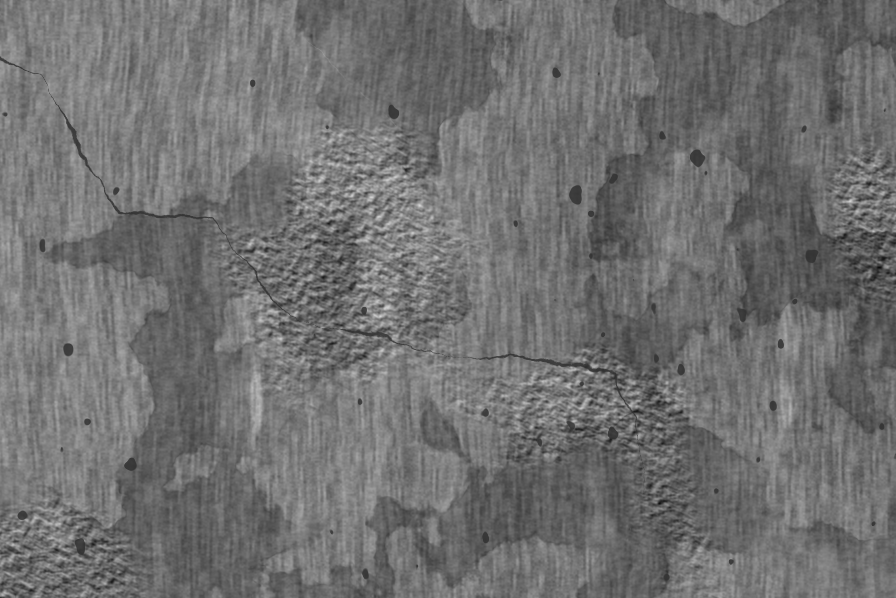
A Shadertoy shader for this texture:

```glsl
// Weathered grey wall: brushed pale paint flaking off darker plaster.
// Biased fractal noise decides where paint survives; stretched noise gives the
// brush marks, embossed noise the grit, and a warped polyline the long crack.

const float PAINT_TONE = 0.488;
const float PLASTER_TONE = 0.382;
const float SHADOW_TONE = 0.19;
const float RIGHT_FALLOFF = 0.035;   // darkening towards the right
const float BRUSH_CONTRAST = 0.30;
const float GRIT_CONTRAST = 0.34;
const float FLAKE_SCALE = 7.0;
const float FLAKE_EDGE = 0.022;
const float PIT_GRID = 15.0;
const float CRACK_WIDTH = 0.0024;
const int CRACK_POINTS = 12;
const vec2 CRACK[CRACK_POINTS] = vec2[](
    vec2(0.00, 0.905), vec2(0.07, 0.88), vec2(0.14, 0.75), vec2(0.20, 0.65),
    vec2(0.36, 0.635), vec2(0.43, 0.53), vec2(0.50, 0.46), vec2(0.75, 0.41),
    vec2(0.90, 0.395), vec2(1.03, 0.375), vec2(1.06, 0.29), vec2(1.075, 0.18));

float hash(vec2 p) {
    vec3 q = fract(vec3(p.xyx) * 0.1031);
    q += dot(q, q.yzx + 33.33);
    return fract((q.x + q.y) * q.z);
}

float noise(vec2 p) {
    vec2 i = floor(p), f = fract(p);
    f = f * f * (3.0 - 2.0 * f);
    return mix(mix(hash(i), hash(i + vec2(1, 0)), f.x),
               mix(hash(i + vec2(0, 1)), hash(i + vec2(1, 1)), f.x), f.y);
}

float fbm(vec2 p) {
    float sum = 0.0, amp = 0.5;
    for (int i = 0; i < 6; i++) {
        sum += amp * noise(p);
        p = mat2(1.6, 1.2, -1.2, 1.6) * p + 17.3;
        amp *= 0.53;
    }
    return sum / 1.04;
}

// Soft elliptical region
float blob(vec2 p, vec2 centre, vec2 radius) {
    vec2 d = (p - centre) / radius;
    return exp(-dot(d, d));
}

float segment(vec2 p, vec2 a, vec2 b) {
    vec2 ab = b - a;
    return length(p - a - ab * clamp(dot(p - a, ab) / dot(ab, ab), 0.0, 1.0));
}

// Positive where paint remains, negative where plaster shows
float paintField(vec2 p) {
    float bias = -0.055;
    bias += 0.42 * blob(p, vec2(0.18, 0.86), vec2(0.36, 0.25));
    bias += 0.50 * blob(p, vec2(0.04, 0.36), vec2(0.13, 0.21));
    bias += 0.23 * blob(p, vec2(0.88, 0.65), vec2(0.15, 0.32));
    bias += 0.10 * blob(p, vec2(1.30, 0.55), vec2(0.13, 0.60));
    bias += 0.10 * blob(p, vec2(0.45, 0.30), vec2(0.12, 0.17));
    bias -= 0.24 * blob(p, vec2(0.61, 0.58), vec2(0.17, 0.20));
    bias -= 0.22 * blob(p, vec2(0.65, 0.92), vec2(0.12, 0.16));
    bias -= 0.32 * blob(p, vec2(0.16, 0.58), vec2(0.26, 0.045));
    bias -= 0.30 * blob(p, vec2(0.08, 0.07), vec2(0.18, 0.09));
    vec2 warp = vec2(noise(p * 9.0), noise(p * 9.0 + 40.0)) * 0.05;
    return fbm((p + warp) * FLAKE_SCALE * vec2(1.0, 0.85) + 3.7) - 0.5 + bias;
}

float brushMarks(vec2 p) {
    p.x += 0.05 * p.y * (noise(p * 3.0) - 0.3) + 0.004 * noise(p * 18.0);
    return 0.55 * noise(p * vec2(210.0, 34.0)) + 0.25 * noise(p * vec2(95.0, 7.0))
         + 0.20 * noise(p * 290.0) - 0.5;
}

float grit(vec2 p) {
    vec2 q = mat2(0.85, 0.5, -0.5, 0.85) * p * vec2(105.0, 135.0);
    vec2 light = vec2(0.55, -0.45);
    return noise(q) - noise(q + light) + 0.6 * (noise(q * 2.1) - noise(q * 2.1 + light));
}

// Scattered dark chips, ragged and of mixed size
float pits(vec2 p, float aa) {
    float cover = 0.0;
    vec2 cell = floor(p * PIT_GRID);
    for (int k = 0; k < 9; k++) {
        vec2 c = cell + vec2(k % 3 - 1, k / 3 - 1);
        vec2 centre = (c + vec2(hash(c + 5.1), hash(c + 9.7))) / PIT_GRID;
        float crowd = blob(centre, vec2(1.03, 0.35), vec2(0.18, 0.33));
        float present = step(0.87 - 0.35 * crowd, hash(c + 21.0));
        float radius = mix(0.002, 0.011, pow(hash(c + 31.0), 2.5));
        float d = length((p - centre) * vec2(1.0, 0.75)) + 0.009 * (noise(p * 95.0) - 0.5);
        cover = max(cover, present * smoothstep(aa, -aa, d - radius));
    }
    return cover;
}

void mainImage(out vec4 fragColor, in vec2 fragCoord) {
    vec2 p = fragCoord / iResolution.y;
    float aa = 0.8 / iResolution.y;

    // Paint over plaster, with a shaded rim and vertical washes
    float field = paintField(p);
    float paint = smoothstep(-FLAKE_EDGE, FLAKE_EDGE, field);
    float wash = smoothstep(0.48, 0.72, fbm(p * vec2(11.0, 8.0) + 50.0));
    float tone = mix(PLASTER_TONE + 0.10 * wash, PAINT_TONE, paint);
    tone -= 0.035 * exp(-pow((field + 0.02) / 0.018, 2.0));
    tone += 0.07 * (noise(p * vec2(16.0, 1.7)) - 0.5) + 0.06 * (fbm(p * 5.0 + 80.0) - 0.5);
    tone -= RIGHT_FALLOFF * smoothstep(0.4, 1.4, p.x);

    // Brushed surface, giving way to grit in worn regions
    float worn = blob(p, vec2(0.60, 0.57), vec2(0.20, 0.18)) + blob(p, vec2(0.08, 0.07), vec2(0.17, 0.10))
               + 0.8 * blob(p, vec2(1.46, 0.60), vec2(0.10, 0.16)) + 0.8 * blob(p, vec2(0.97, 0.32), vec2(0.15, 0.11))
               + 0.5 * blob(p, vec2(1.12, 0.12), vec2(0.12, 0.15));
    float rough = smoothstep(0.25, 0.65, worn + 0.9 * (fbm(p * 9.0 + 12.0) - 0.5));
    tone += BRUSH_CONTRAST * mix(0.7, 1.0, paint) * (1.0 - 0.5 * rough) * brushMarks(p);
    tone += GRIT_CONTRAST * mix(0.16, 1.0, rough) * grit(p) + 0.025 * rough;

    // Pale vertical scuffs
    float scuff = blob(p, vec2(0.43, 0.32), vec2(0.018, 0.18)) + blob(p, vec2(1.32, 0.32), vec2(0.016, 0.25));
    tone += 0.16 * scuff * smoothstep(0.35, 0.7, noise(p * vec2(70.0, 16.0)));

    // Crack, scratch and chips
    vec2 bent = p + 0.028 * (vec2(fbm(p * 20.0), fbm(p * 20.0 + 60.0)) - 0.5);
    float crackDist = 9.0;
    for (int i = 0; i < CRACK_POINTS - 1; i++)
        crackDist = min(crackDist, segment(bent, CRACK[i], CRACK[i + 1]));
    float width = CRACK_WIDTH * (1.7 * noise(p * 13.0 + 7.0) - 0.1);
    float crack = smoothstep(aa, -aa, crackDist - width);
    float scratch = smoothstep(aa, -aa, segment(bent, vec2(0.49, 0.955), vec2(0.66, 0.79)) - 0.001);
    tone += 0.10 * scratch * (noise(p * 30.0) - 0.2);
    tone = mix(tone, SHADOW_TONE, 0.85 * max(crack, pits(p, aa)));

    fragColor = vec4(vec3(clamp(tone, 0.0, 1.0)), 1.0);
}
```
